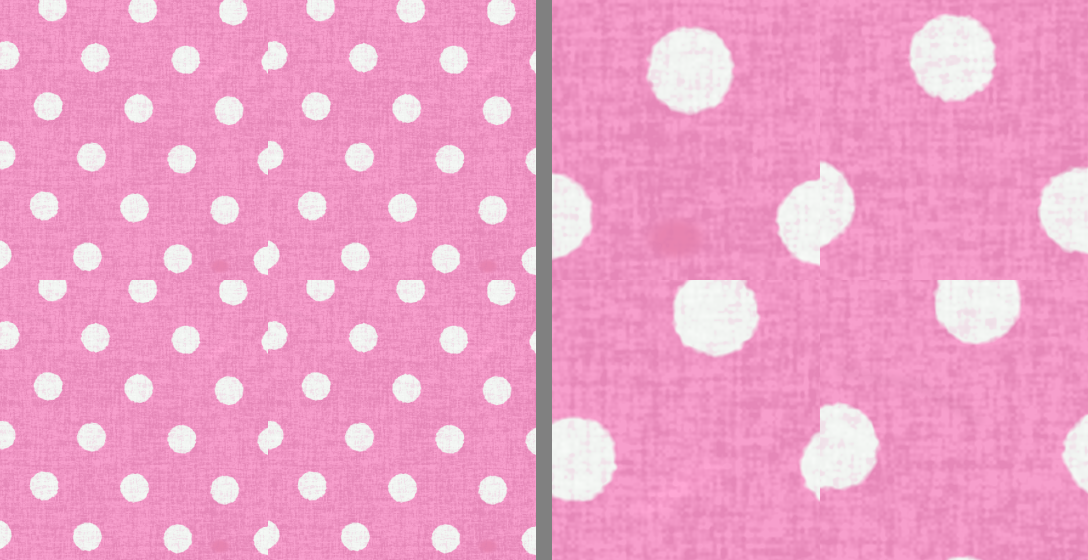
Left: the whole. Right: its middle third, enlarged.
Give the GLSL for this pattern, as a Shadertoy shader.

```glsl
// Pink cotton with white polka dots: a 2 x 2 grid of identical swatches, each
// holding a slightly tilted dot lattice that is cut off at the swatch seams.
// Stretched value noise makes the woven threads, with a faint stain and crease.

const vec2 REPEATS = vec2(2.0);
const vec2 SWATCH = vec2(368.0, 384.0);      // swatch size in cloth units
const vec2 FIRST_DOT = vec2(72.0, 9.5);      // measured from the top left
const mat2 LATTICE = mat2(59.2, 69.6, -64.8, 66.8);
const float DOT_RADIUS = 19.5;

const vec3 PINK_LIGHT = vec3(0.97, 0.62, 0.80);
const vec3 PINK_DARK = vec3(0.90, 0.53, 0.72);
const vec3 DOT_WHITE = vec3(0.945, 0.955, 0.945);
const vec3 DOT_THREAD = vec3(0.96, 0.90, 0.93);
const vec3 STAIN_RED = vec3(0.87, 0.44, 0.61);

float hash(vec2 p) {
    return fract(sin(dot(p, vec2(127.1, 311.7))) * 43758.5453);
}

float noise(vec2 p) {
    vec2 i = floor(p);
    vec2 f = fract(p);
    f = f * f * (3.0 - 2.0 * f);
    float low = mix(hash(i), hash(i + vec2(1.0, 0.0)), f.x);
    float high = mix(hash(i + vec2(0.0, 1.0)), hash(i + vec2(1.0)), f.x);
    return mix(low, high, f.y);
}

// Signed distance to the nearest dot, with a slightly fuzzy outline
float dotDistance(vec2 p, vec2 origin, mat2 lattice, float radius) {
    vec2 cell = round(inverse(lattice) * (p - origin));
    vec2 fromCentre = p - origin - lattice * cell;
    float fuzz = (noise(p * 0.35) - 0.5) * 1.8;
    return length(fromCentre) - radius + fuzz;
}

// Warp, weft and long slub threads, centred on zero
float weave(vec2 p) {
    float weft = noise(p * vec2(0.13, 0.55)) - 0.5;
    float warp = noise(p.yx * vec2(0.13, 0.55) + 71.0) - 0.5;
    float slubs = noise(p * vec2(0.018, 0.42) + 33.0)
                + noise(p.yx * vec2(0.018, 0.42) + 95.0) - 1.0;
    float grain = noise(p * 0.6 + 17.0) - 0.5;
    return 0.65 * (weft + warp) + 0.4 * slubs + 0.7 * grain;
}

// Soft elliptical spot: 1 at the centre, 0 outside
float spot(vec2 p, vec2 centre, vec2 size) {
    return 1.0 - smoothstep(0.4, 1.0, length((p - centre) / size));
}

// Soft line from a to b
float crease(vec2 p, vec2 a, vec2 b, float width) {
    vec2 ab = b - a;
    float t = clamp(dot(p - a, ab) / dot(ab, ab), 0.0, 1.0);
    return 1.0 - smoothstep(0.0, width, length(p - a - ab * t));
}

void mainImage(out vec4 fragColor, in vec2 fragCoord) {
    // Swatch coordinates, running down from the top left
    vec2 uv = fragCoord / iResolution.xy;
    uv.y = 1.0 - uv.y;
    vec2 p = fract(uv * REPEATS) * SWATCH;
    float pixel = REPEATS.y * SWATCH.y / iResolution.y;

    // Ground cloth
    float thread = weave(p);
    float blotch = noise(p * 0.025 + 5.0) - 0.5;
    float shade = clamp(0.55 + 1.1 * thread + 0.25 * blotch, 0.0, 1.0);
    vec3 color = mix(PINK_DARK, PINK_LIGHT, shade);

    // Wear: stain, bent crease and a pale fold
    float stain = spot(p, vec2(302.0, 365.0), vec2(17.0, 12.0));
    color = mix(color, STAIN_RED, stain * (0.45 + 0.3 * thread));
    float fold = crease(p, vec2(10.0, 42.0), vec2(45.0, 48.0), 5.0)
               + crease(p, vec2(45.0, 48.0), vec2(72.0, 64.0), 5.0);
    color -= 0.035 * min(fold, 1.0);
    color += 0.03 * crease(p, vec2(288.0, 104.0), vec2(318.0, 88.0), 9.0);

    // Printed dots, with the weave showing faintly through
    float d = dotDistance(p, FIRST_DOT, LATTICE, DOT_RADIUS);
    float edge = max(1.3, 0.75 * pixel);
    float ink = 1.0 - smoothstep(-edge, edge, d);
    vec3 dotColor = mix(DOT_WHITE, DOT_THREAD, smoothstep(0.05, 0.5, -thread));
    dotColor += 0.03 * thread;
    color = mix(color, dotColor, ink);

    fragColor = vec4(clamp(color, 0.0, 1.0), 1.0);
}
```
